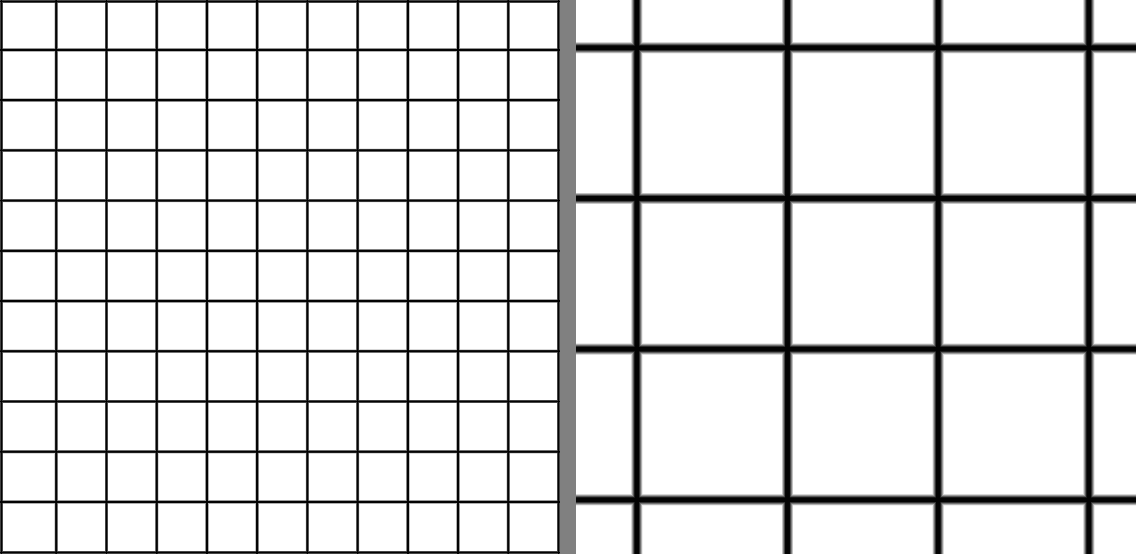
Left: the whole. Right: its middle third, enlarged.
A Shadertoy shader for this pattern:

```glsl
const float LINE_COUNT = 10.0;                  // inner lines per axis: 11 x 11 cells
const float PITCH = 0.09066;                    // cell size, in canvas heights
const vec2 GRID_ORIGIN = vec2(0.0109, 0.0033);  // position of line zero
const float FRAME_INSET = 0.0027;               // centre of the outer frame lines
const float LINE_WIDTH = 0.00475;
const float EDGE_BLUR = 0.0024;
const vec3 PAPER = vec3(1.0);
const vec3 INK = vec3(0.012);

// Distance to the nearest inner line on each axis
vec2 innerLineDistance(vec2 p) {
    vec2 index = clamp(round((p - GRID_ORIGIN) / PITCH), 1.0, LINE_COUNT);
    return abs(p - GRID_ORIGIN - index * PITCH);
}

// Distance to the nearest frame line on each axis
vec2 frameDistance(vec2 p, vec2 size) {
    return abs(min(p, size - p) - FRAME_INSET);
}

void mainImage(out vec4 fragColor, in vec2 fragCoord) {
    vec2 p = fragCoord / iResolution.y;
    vec2 size = iResolution.xy / iResolution.y;

    vec2 lineDistance = min(innerLineDistance(p), frameDistance(p, size));
    float d = min(lineDistance.x, lineDistance.y) - 0.5 * LINE_WIDTH;

    // Soft ink edge, never narrower than one pixel
    float softness = max(EDGE_BLUR, 1.0 / iResolution.y);
    float coverage = clamp(0.5 - d / softness, 0.0, 1.0);

    fragColor = vec4(mix(PAPER, INK, coverage), 1.0);
}
```
